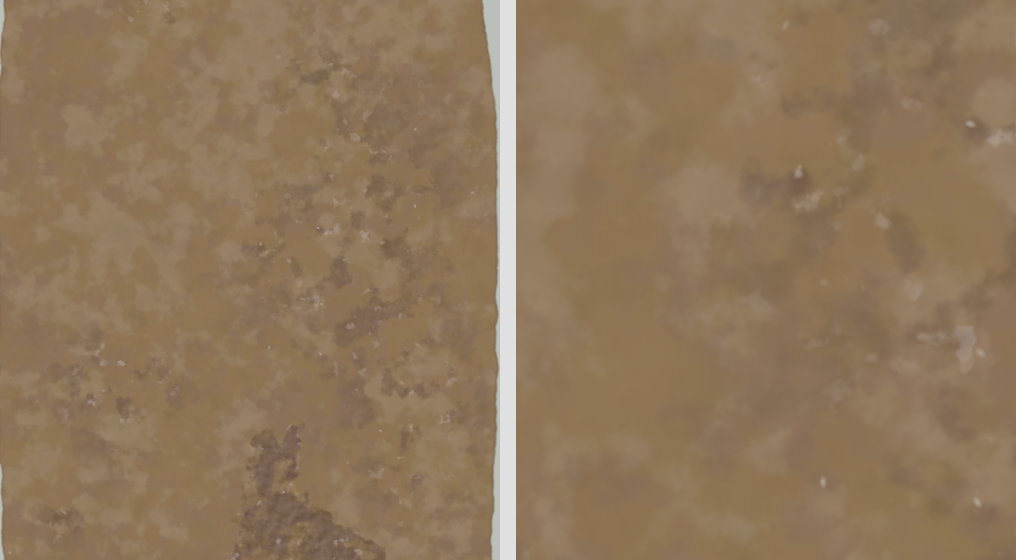
Left, the full canvas; right, a detail of the centre.
Give the GLSL for this texture, as a Shadertoy shader.

```glsl
// A worn tan clay slab on a pale ground: soft layered-noise mottling, clustered
// small brown stains, crumbled patches with gritty relief, and sparse glints.
// Lengths are fractions of the canvas height; y runs upward.

const vec3 GROUND = vec3(0.73, 0.75, 0.73);
const vec3 CLAY   = vec3(0.56, 0.46, 0.33);
const vec3 ROSE   = vec3(0.54, 0.44, 0.34);
const vec3 PALE   = vec3(0.585, 0.495, 0.385);
const vec3 STAIN  = vec3(0.46, 0.37, 0.28);
const vec3 PLUM   = vec3(0.46, 0.37, 0.32);
const vec3 FLAKE  = vec3(0.45, 0.36, 0.28);
const vec3 GLINT  = vec3(0.72, 0.67, 0.65);

const float MOTTLE_SCALE = 11.0;
const float STAIN_SCALE  = 36.0;
const float GRIT_SCALE   = 56.0;
const float CRUMB_SCALE  = 60.0;
const float GLINT_CELLS  = 36.0;
const float GLINT_SHARE  = 0.05;
const float GLINT_SIZE   = 0.0034;
const float EDGE_ROUGH   = 0.010;

float hash(vec2 p) {
    vec3 q = fract(p.xyx * 0.1031);
    q += dot(q, q.yzx + 33.33);
    return fract((q.x + q.y) * q.z);
}

float noise(vec2 p) {
    vec2 i = floor(p), f = fract(p);
    f = f * f * (3.0 - 2.0 * f);
    return mix(mix(hash(i), hash(i + vec2(1, 0)), f.x),
               mix(hash(i + vec2(0, 1)), hash(i + vec2(1, 1)), f.x), f.y);
}

float fbm(vec2 p) {
    float sum = 0.0, amp = 0.533;
    for (int i = 0; i < 4; i++) {
        sum += amp * noise(p);
        p = mat2(1.6, 1.2, -1.2, 1.6) * p + 17.3;
        amp *= 0.5;
    }
    return sum;
}

// Soft elliptical weight around a centre
float zone(vec2 p, vec2 centre, vec2 radius) {
    vec2 d = (p - centre) / radius;
    return exp(-dot(d, d));
}

// Distance inside the slab, with bowed and nibbled sides
float slabInside(vec2 p, float width) {
    float low = 1.0 - smoothstep(0.05, 0.28, p.y);
    float left = -0.004 + 0.012 * smoothstep(0.8, 1.0, p.y) + 0.009 * low;
    float right = 0.005 + 0.009 * low + 0.025 * pow(smoothstep(0.7, 1.0, p.y), 1.5);
    float rough = EDGE_ROUGH * (fbm(vec2(p.y * 32.0, step(0.4, p.x) * 9.0)) - 0.5);
    return min(p.x - left, width - right - p.x) + rough;
}

// Distance inside the crumbled notch that spreads at the foot
float notchInside(vec2 p) {
    float left = 0.415 + 0.27 * max(p.y - 0.05, 0.0);
    float right = 0.535 + 0.15 * (1.0 - smoothstep(0.0, 0.13, p.y));
    float d = min(min(p.x - left, right - p.x), 0.23 - p.y);
    return d + 0.06 * (fbm(p * 38.0 + 2.0) - 0.53);
}

void mainImage(out vec4 fragColor, in vec2 fragCoord) {
    vec2 p = fragCoord / iResolution.y;
    float width = iResolution.x / iResolution.y;
    float soft = 1.5 / iResolution.y;

    // Base mottling, paler toward the upper middle
    float broad = fbm(p * MOTTLE_SCALE + 3.1);
    float fine = fbm(p * 46.0 + 8.7);
    float paleArea = 0.09 * zone(p, vec2(0.38, 0.8), vec2(0.16, 0.35));
    vec3 col = mix(CLAY, ROSE, smoothstep(0.42, 0.64, 0.5 * broad + 0.5 * fine));
    float pale = 0.5 * fbm(p * 13.0 + 21.0) + 0.5 * fbm(p * 40.0 + 33.0) + paleArea;
    col = mix(col, PALE, smoothstep(0.48, 0.64, pale));
    col += 0.04 * (fine - 0.5);
    col.rb += vec2(0.012, 0.025) * (fbm(p * 32.0 + 40.0) - 0.5);

    // Stains gather in a few worn zones
    float wear = 0.85 * zone(p, vec2(0.64, 0.58), vec2(0.18, 0.26))
               + 0.95 * zone(p, vec2(0.21, 0.31), vec2(0.11, 0.10))
               + 0.75 * zone(p, vec2(0.75, 0.22), vec2(0.11, 0.15))
               + 0.75 * zone(p, vec2(0.28, 0.97), vec2(0.07, 0.04))
               + 0.70 * zone(p, vec2(0.55, 0.87), vec2(0.08, 0.05))
               + 0.90 * zone(p, vec2(0.455, 0.59), vec2(0.025, 0.05))
               + 1.00 * zone(p, vec2(0.112, 0.07), vec2(0.042, 0.035));
    wear = min(wear, 1.0);
    float blot = 0.78 * fbm(p * STAIN_SCALE + 5.0) + 0.22 * broad;
    float stain = smoothstep(0.50, 0.70, blot + 0.16 * (fine - 0.5) + 0.03 * wear);
    stain *= 0.10 + 0.80 * wear;
    col = mix(col, mix(STAIN, PLUM, smoothstep(0.4, 0.65, fbm(p * 24.0 + 60.0))), stain);

    // Grit relief, lit from the upper left
    vec2 light = vec2(-0.005, 0.006);
    float relief = fbm(p * GRIT_SCALE) - fbm((p + light) * GRIT_SCALE);
    float crumb = fbm(p * CRUMB_SCALE + 4.0);
    col += relief * 0.11 * wear * smoothstep(0.40, 0.60, blot);

    // Crumbled notch: dark gritty bed with a broken rim
    float inside = notchInside(p);
    float flake = smoothstep(-0.006, 0.010, inside);
    vec3 bed = mix(FLAKE, PLUM, smoothstep(0.4, 0.6, fbm(p * 26.0 + 70.0)));
    bed = mix(bed, CLAY, 0.75 * smoothstep(0.46, 0.68, fbm(p * 38.0 + 11.0)));
    col = mix(col, bed + 0.20 * relief, 0.85 * flake);
    float rim = 1.0 - smoothstep(0.0, 0.010, abs(inside));
    col += rim * 0.24 * (crumb - 0.53);

    // Broken pale crumbs on worn ground
    float worn = max(wear * smoothstep(0.40, 0.54, blot), 0.8 * flake);
    float chips = smoothstep(0.66, 0.82, crumb);
    col = mix(col, GLINT, 0.65 * chips * worn);

    // Few faint slivers, each turned its own way
    vec2 cell = floor(p * GLINT_CELLS);
    vec2 jitter = 0.2 + 0.6 * vec2(hash(cell + 7.0), hash(cell + 19.0));
    vec2 d = p - (cell + jitter) / GLINT_CELLS;
    float turn = 6.2832 * hash(cell + 43.0);
    d = mat2(cos(turn), -sin(turn), sin(turn), cos(turn)) * d;
    float reach = length(d * vec2(1.0, 1.7)) / GLINT_SIZE;
    float shown = step(hash(cell), GLINT_SHARE * (0.05 + wear + flake));
    float glint = shown * (1.0 - smoothstep(0.1, 1.4, reach));
    col = mix(col, GLINT, glint * (0.35 + 0.5 * hash(cell + 31.0)));

    // Slab outline with a slightly shaded border
    float slab = slabInside(p, width);
    col *= 1.0 - 0.08 * (1.0 - smoothstep(0.0, 0.007, slab));
    col = mix(GROUND, col, smoothstep(-soft, soft, slab));
    fragColor = vec4(col, 1.0);
}
```
